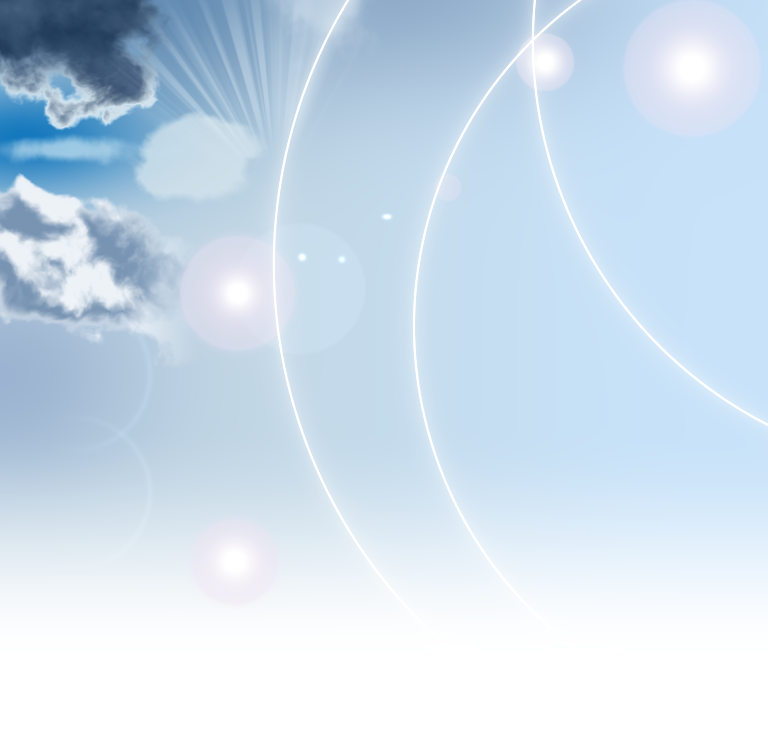
A Shadertoy shader for this background:

```glsl
// Pale blue sky with sunlit clouds at the upper left, glowing arcs and lens flares, fading to white below.
#define FADE_TOP 0.43
#define FADE_BOTTOM 0.115
#define ARC_WIDTH 0.0014
#define ARC_GLOW 0.011
#define RAY_STRENGTH 0.26
#define CLOUD_SCALE 11.0
#define FLARE_TINT vec3(0.94, 0.89, 0.95)

float hash(vec2 p) {
    vec3 q = fract(vec3(p.xyx) * 0.1031);
    q += dot(q, q.yzx + 33.33);
    return fract((q.x + q.y) * q.z);
}

float noise(vec2 p) {
    vec2 i = floor(p), f = fract(p);
    f = f * f * (3.0 - 2.0 * f);
    return mix(mix(hash(i), hash(i + vec2(1, 0)), f.x),
               mix(hash(i + vec2(0, 1)), hash(i + vec2(1, 1)), f.x), f.y);
}

float fbm(vec2 p) {
    float sum = 0.0, amp = 0.5;
    for (int i = 0; i < 6; i++) {
        sum += amp * noise(p);
        p = mat2(1.6, 1.2, -1.2, 1.6) * p + 7.3;
        amp *= 0.5;
    }
    return sum;
}

// Soft elliptical spot
float blob(vec2 p, vec2 center, vec2 radius) {
    vec2 d = (p - center) / radius;
    return exp(-dot(d, d));
}

// Ellipse with a ragged edge: positive inside
float ragged(vec2 p, vec2 center, vec2 radius, float n) {
    return 1.0 - length((p - center) / radius) + (n - 0.5) * 1.7;
}

vec3 skyGradient(vec2 p) {
    vec3 c = mix(vec3(0.765, 0.845, 0.90), vec3(0.78, 0.885, 0.975), smoothstep(0.25, 0.95, p.x));
    c = mix(c, vec3(0.56, 0.66, 0.79), 0.75 * blob(p, vec2(0.0, 0.50), vec2(0.20, 0.16)));
    c = mix(c, vec3(0.54, 0.65, 0.77), 0.9 * blob(p, vec2(0.52, 1.03), vec2(0.30, 0.15)));
    c = mix(c, vec3(0.35, 0.52, 0.68), 0.9 * blob(p, vec2(0.22, 1.0), vec2(0.17, 0.16)));
    c = mix(c, vec3(0.08, 0.47, 0.74), blob(p, vec2(0.03, 0.815), vec2(0.17, 0.075)));
    return c;
}

vec3 addClouds(vec3 c, vec2 p) {
    vec2 s = p * CLOUD_SCALE;
    vec2 warped = s + 0.6 * vec2(fbm(s + 3.1), fbm(s + 8.7));
    float n = fbm(warped);
    float relief = clamp(0.5 + 2.6 * (n - fbm(warped + vec2(0.15, 0.35))), 0.0, 1.0);

    // Pale drifts beside the rays and across the blue opening
    float drift = ragged(p, vec2(0.43, 0.99), vec2(0.10, 0.08), n);
    c = mix(c, vec3(0.78, 0.85, 0.91), 0.7 * smoothstep(0.0, 0.6, drift));
    drift = ragged(p, vec2(0.27, 0.79), vec2(0.09, 0.055), n);
    c = mix(c, vec3(0.84, 0.90, 0.93), 0.75 * smoothstep(0.0, 0.4, drift));
    drift = ragged(p, vec2(0.08, 0.80), vec2(0.13, 0.025), n);
    c = mix(c, vec3(0.80, 0.90, 0.95), 0.7 * smoothstep(0.0, 0.6, drift));

    // Dark storm cloud with a bright lower rim
    float storm = ragged(p, vec2(0.04, 1.0), vec2(0.18, 0.18), n);
    vec3 rim = mix(vec3(0.88, 0.94, 0.97), vec3(0.36, 0.49, 0.62), smoothstep(0.86, 0.95, p.y));
    vec3 core = mix(vec3(0.12, 0.22, 0.34), vec3(0.34, 0.44, 0.57), relief * 0.7);
    c = mix(c, mix(rim, core, smoothstep(0.06, 0.35, storm)), smoothstep(0.0, 0.12, storm));

    // Sunlit cumulus sloping down to the right
    vec2 q = p + vec2(0.0, 0.3 * (p.x - 0.07));
    float heap = ragged(q, vec2(0.06, 0.66), vec2(0.21, 0.09), n);
    vec3 lit = mix(vec3(0.47, 0.58, 0.70), vec3(0.93, 0.95, 0.97), smoothstep(0.25, 0.8, relief));
    lit = mix(vec3(0.90, 0.93, 0.96), lit, smoothstep(0.0, 0.35, heap));
    return mix(c, lit, smoothstep(0.0, 0.18, heap) * (1.0 - smoothstep(0.16, 0.28, p.x)));
}

// Fan of light streaks opening upward
float rays(vec2 p) {
    vec2 d = p - vec2(0.37, 0.74);
    float angle = atan(d.x, d.y), r = length(d);
    float streak = 0.6 * noise(vec2(angle * 16.0, 2.0)) + 0.4 * noise(vec2(angle * 48.0, 5.0));
    float fan = smoothstep(-1.15, -0.75, angle) * (1.0 - smoothstep(0.2, 0.6, angle));
    return smoothstep(0.3, 0.8, streak) * fan * smoothstep(0.04, 0.13, r) * (1.0 - smoothstep(0.16, 0.34, r));
}

// White line with a soft halo along a circle
vec3 addArc(vec3 c, vec2 p, vec2 center, float radius, float px) {
    float d = abs(length(p - center) - radius);
    float line = 1.0 - smoothstep(ARC_WIDTH - 0.5 * px, ARC_WIDTH + px, d);
    return mix(c, vec3(1), max(line, 0.36 * exp(-d / ARC_GLOW)));
}

// Bright core, tinted disc and thin outer ring
vec3 addFlare(vec3 c, vec2 p, vec2 center, float core, float disc, float ring) {
    float r = length(p - center);
    float tint = 0.38 * (1.0 - smoothstep(disc * 0.92, disc, r)) + 0.4 * exp(-r * r / (disc * disc * 0.4));
    c = mix(c, FLARE_TINT, tint);
    c = mix(c, FLARE_TINT, ring * exp(-pow((r - disc) / 0.004, 2.0)));
    return mix(c, vec3(1), min(1.0, 1.25 * exp(-r * r / (core * core))));
}

void mainImage(out vec4 fragColor, in vec2 fragCoord) {
    float px = 1.0 / iResolution.y;
    vec2 p = fragCoord * px;
    vec3 c = addClouds(skyGradient(p), p);
    c = mix(c, vec3(0.86, 0.92, 0.96), RAY_STRENGTH * 1.6 * rays(p));

    // Faint ghost rings at the left, then small glints
    for (int i = 0; i < 2; i++) {
        float r = length(p - vec2(0.10, 0.343 + 0.157 * float(i)));
        c += 0.025 * exp(-pow((r - 0.10) / 0.004, 2.0)) * smoothstep(0.05, 0.2, p.x);
    }
    c += 0.02 * (1.0 - smoothstep(0.084, 0.09, length(p - vec2(0.40, 0.615))));
    c = mix(c, FLARE_TINT, 0.3 * (1.0 - smoothstep(0.016, 0.02, length(p - vec2(0.597, 0.75)))));
    c += 0.3 * (blob(p, vec2(0.516, 0.711), vec2(0.005, 0.003)) + blob(p, vec2(0.403, 0.657), vec2(0.004))
         + 0.6 * blob(p, vec2(0.456, 0.654), vec2(0.004)));

    c = mix(c, vec3(1), 1.0 - smoothstep(FADE_BOTTOM, FADE_TOP, p.y));
    c = addFlare(c, p, vec2(0.923, 0.909), 0.034, 0.088, 0.35);
    c = addFlare(c, p, vec2(0.727, 0.917), 0.020, 0.040, 0.0);
    c = addFlare(c, p, vec2(0.317, 0.609), 0.023, 0.080, 0.1);
    c = addFlare(c, p, vec2(0.313, 0.251), 0.026, 0.060, 0.1);
    c = addArc(c, p, vec2(1.0427, 0.6473), 0.6776, px);
    c = addArc(c, p, vec2(1.0887, 0.5657), 0.5367, px);
    c = addArc(c, p, vec2(1.2853, 0.9453), 0.5747, px);
    fragColor = vec4(clamp(c, 0.0, 1.0), 1.0);
}
```
